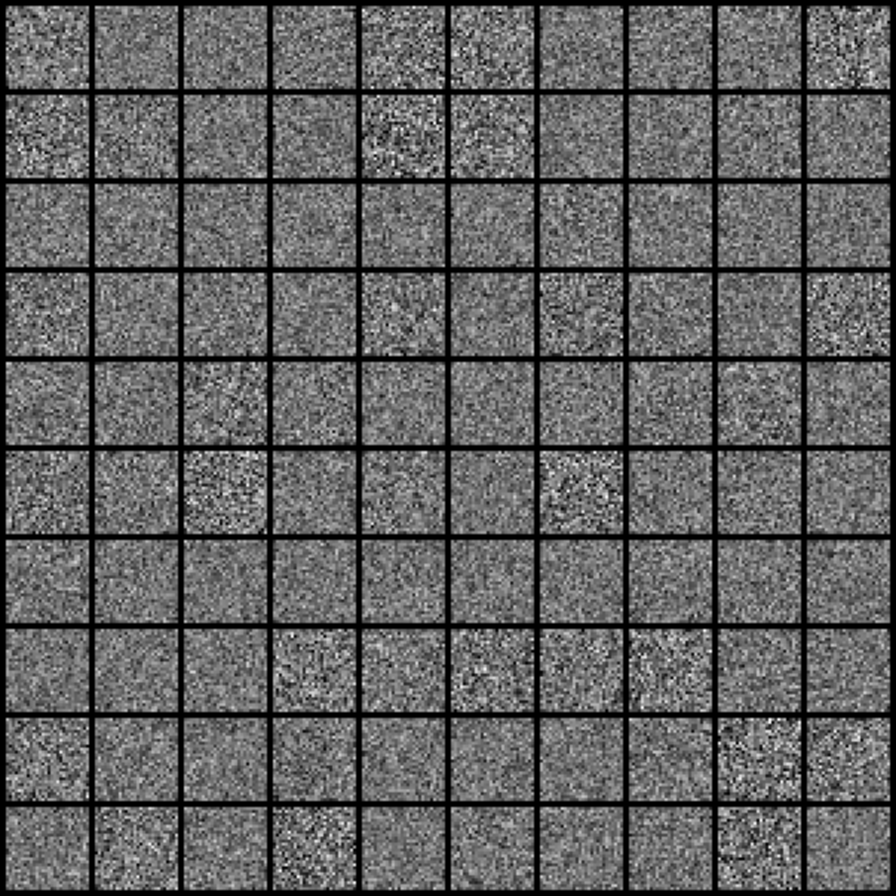
This pattern is drawn by a Shadertoy shader. Its source:

```glsl
// A ten by ten sheet of square grey noise tiles parted by black gutters.
// A fine lattice holds the grain and the gutters; blending neighbouring
// lattice values gives soft specks, and each tile has its own contrast.

#define TILES 10.0         // repeats across and down
#define GRAINS 28.0        // specks along a tile side
#define GUTTER 2.0         // gutter width in specks
#define MEAN_GREY 0.449    // average tile brightness
#define MIN_SPREAD 0.128   // grain deviation of the calmest tile
#define EXTRA_SPREAD 0.085 // added deviation of the roughest tile

const float PITCH = GRAINS + GUTTER;
const float SHEET = TILES * PITCH + GUTTER;

// Integer hash of a lattice position
uint hashBits(vec2 p, uint seed) {
    uvec2 q = uvec2(p);
    uint h = q.x * 1597u + q.y * 51749u + seed * 7919u;
    h = h * 747796405u + 2891336u;
    h = ((h >> ((h >> 28u) + 4u)) ^ h) * 277803737u;
    h = (h >> 22u) ^ h;
    h *= 73244475u;
    return h ^ (h >> 16u);
}

float hashUnit(vec2 p, uint seed) {
    return float(hashBits(p, seed) & 65535u) / 65535.0;
}

// Near-normal noise of unit deviation: the sum of four random bytes
float bellNoise(vec2 p) {
    uint h = hashBits(p, 1u);
    uvec4 bytes = uvec4(h, h >> 8u, h >> 16u, h >> 24u) & 255u;
    return (dot(vec4(bytes), vec4(1.0 / 255.0)) - 2.0) * sqrt(3.0);
}

// Grey of one lattice point, black inside the gutters
float grainGrey(vec2 p) {
    p = clamp(p, 0.0, SHEET - 1.0);
    vec2 tile = floor(p / PITCH);
    vec2 local = p - tile * PITCH;
    if (min(local.x, local.y) < GUTTER) return 0.0;
    float rough = hashUnit(tile, 2u);
    float spread = MIN_SPREAD + EXTRA_SPREAD * rough * rough * rough;
    return clamp(MEAN_GREY + spread * bellNoise(p), 0.0, 1.0);
}

void mainImage(out vec4 fragColor, in vec2 fragCoord) {
    // Lattice space, with points at the centre of each speck
    vec2 p = fragCoord / iResolution.xy * SHEET - 0.5;
    vec2 corner = floor(p);
    vec2 blend = smoothstep(0.0, 1.0, p - corner);

    // Smooth blend of the four surrounding specks
    float lower = mix(grainGrey(corner), grainGrey(corner + vec2(1, 0)), blend.x);
    float upper = mix(grainGrey(corner + vec2(0, 1)), grainGrey(corner + vec2(1, 1)), blend.x);
    fragColor = vec4(vec3(mix(lower, upper, blend.y)), 1.0);
}
```
